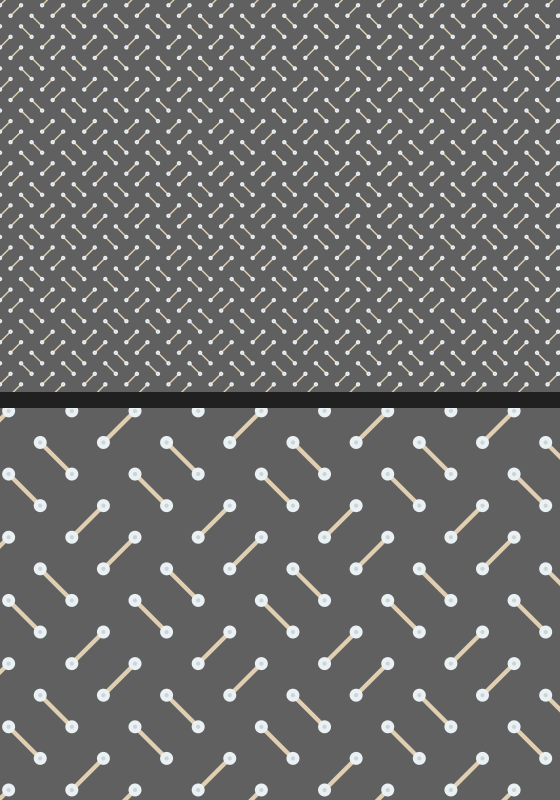
Top, the full canvas; bottom, a detail of the centre.
Give the GLSL for this pattern, as a Shadertoy shader.

```glsl
const float UNITS_ACROSS = 53.18;  // grid units over the canvas width
const float PERIOD = 4.0;          // grid units per repeat
const float HALF_LENGTH = 0.7071;  // half the diagonal of one unit
const float BAR_HALF_WIDTH = 0.068;
const float BEAD_RADIUS = 0.205;
const float SPOT_RADIUS = 0.065;

const vec3 GROUND = vec3(0.376, 0.376, 0.380);
const vec3 BAR = vec3(0.880, 0.815, 0.695);
const vec3 BEAD = vec3(0.915, 0.945, 0.955);
const vec3 SPOT = vec3(0.760, 0.775, 0.775);

// Antialiased coverage of a signed distance
float coverage(float dist, float pixel) {
    return clamp(0.5 - dist / pixel, 0.0, 1.0);
}

// Offset from the nearest periodic copy of a centre
vec2 wrapAround(vec2 p, vec2 centre, float period) {
    return mod(p - centre + 0.5 * period, period) - 0.5 * period;
}

// Coordinates along and across a diagonal, folded onto one end
vec2 diagonalFrame(vec2 p, float slope) {
    p.y *= slope;
    return vec2(abs(p.x + p.y), p.x - p.y) * 0.70711;
}

float barDistance(vec2 p, float halfLength, float halfWidth) {
    vec2 d = abs(p) - vec2(halfLength, halfWidth);
    return length(max(d, 0.0)) + min(max(d.x, d.y), 0.0);
}

// One bar with a bead on each end
vec3 paintDumbbell(vec3 color, vec2 p, float pixel) {
    vec2 bead = p - vec2(HALF_LENGTH, 0.0);
    float bar = barDistance(p, HALF_LENGTH, BAR_HALF_WIDTH);
    color = mix(color, BAR, coverage(bar, pixel));
    color = mix(color, BEAD, coverage(length(bead) - BEAD_RADIUS, pixel));
    return mix(color, SPOT, 0.7 * coverage(length(bead) - SPOT_RADIUS, pixel));
}

void mainImage(out vec4 fragColor, in vec2 fragCoord) {
    // Grid space, measured from the top left
    float pixel = UNITS_ACROSS / iResolution.x;
    vec2 grid = vec2(fragCoord.x, iResolution.y - fragCoord.y) * pixel;

    // Four bars per repeat: two rising, two falling, rows in Gray code order
    vec3 color = GROUND;
    for (int i = 0; i < 4; i++) {
        vec2 centre = vec2(float(i) + 0.5, float(i ^ (i >> 1)));
        float slope = i < 2 ? -1.0 : 1.0;
        vec2 local = wrapAround(grid, centre, PERIOD);
        color = paintDumbbell(color, diagonalFrame(local, slope), pixel);
    }
    fragColor = vec4(color, 1.0);
}
```
